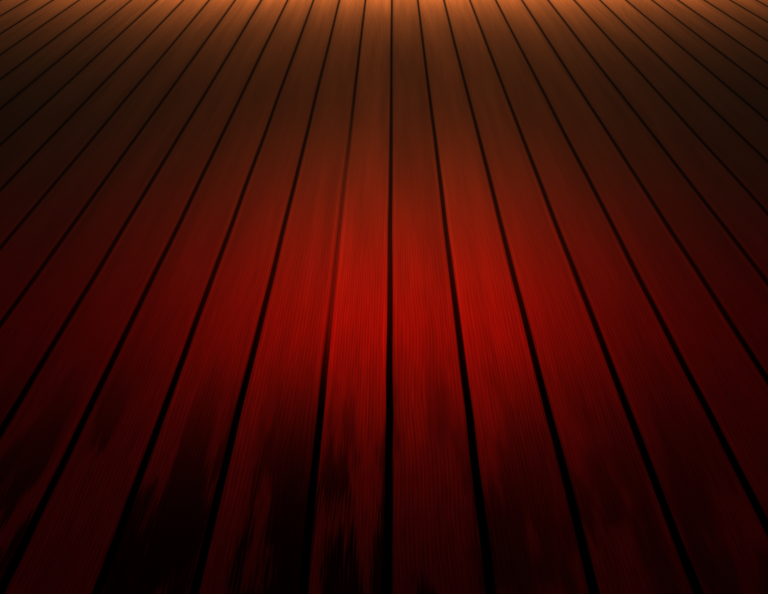
Give the GLSL for this texture, as a WebGL 1 fragment shader.

```glsl
precision highp float;
// Dark plank floor receding in perspective, with a red pool of light and an amber far edge.
uniform vec2 u_resolution;

// Perspective: x of the central seam and plank width as linear functions of depth
const float SEAM_X = 0.510;
const float SEAM_DRIFT = -0.005;
const float PLANK_FAR = 0.0339;
const float SPREAD_LEFT = 0.0925;
const float SPREAD_RIGHT = 0.101;

// Light
const vec2 POOL_CENTER = vec2(0.515, 0.49);
const float POOL_WIDTH = 0.31;
const float POOL_FAR = 0.33;
const float POOL_NEAR = 0.25;
const vec3 POOL_AMBER = vec3(0.45, 0.17, 0.055);
const vec3 POOL_RED = vec3(0.48, 0.035, 0.004);
const vec3 AMBER = vec3(0.48, 0.25, 0.115);
const vec3 HAZE = vec3(0.20, 0.10, 0.042);
const vec3 SHADE_FAR = vec3(0.065, 0.033, 0.018);
const vec3 SHADE_NEAR = vec3(0.145, 0.006, 0.007);

// Wood
const float SEAM_HALF = 0.043;
const float GRAIN_LINES = 22.0;
const float GRAIN_DEPTH = 0.22;
const float WEAR_DEPTH = 0.82;

float hash(vec2 p) {
  return fract(sin(dot(p, vec2(127.1, 311.7))) * 43758.545);
}

float noise(vec2 p) {
  vec2 i = floor(p);
  vec2 f = fract(p);
  f = f * f * (3.0 - 2.0 * f);
  return mix(mix(hash(i), hash(i + vec2(1.0, 0.0)), f.x),
             mix(hash(i + vec2(0.0, 1.0)), hash(i + vec2(1.0, 1.0)), f.x), f.y);
}

float fbm(vec2 p) {
  float sum = 0.0;
  float amp = 0.5;
  for (int i = 0; i < 4; i++) {
    sum += amp * noise(p);
    p = p * 2.03 + 7.3;
    amp *= 0.5;
  }
  return sum / 0.9375;
}

// Light falling on the floor; d runs from 0 at the far edge to 1 at the near edge
vec3 floorLight(float x, float d) {
  vec3 light = mix(SHADE_FAR, SHADE_NEAR, smoothstep(0.16, 0.58, d));
  float dx = (x - POOL_CENTER.x) / POOL_WIDTH;
  float dy = d - POOL_CENTER.y;
  dy /= dy < 0.0 ? POOL_FAR : POOL_NEAR;
  float pool = exp(-dx * dx - dy * dy);
  light += pool * mix(POOL_AMBER, POOL_RED, smoothstep(0.08, 0.62, d));
  float side = abs(x - 0.52) * 2.0;
  light += AMBER * exp(-d / 0.043) * mix(1.0, 0.5, side * side);
  light += HAZE * exp(-d / 0.12) * mix(1.0, 0.8, side);
  return light * (1.0 - 0.18 * smoothstep(0.82, 1.0, d));
}

void main() {
  vec2 uv = gl_FragCoord.xy / u_resolution;
  float d = 1.0 - uv.y;

  // Plank coordinate: whole numbers are seams
  float offset = uv.x - SEAM_X - SEAM_DRIFT * d;
  float spread = offset < 0.0 ? SPREAD_LEFT : SPREAD_RIGHT;
  float width = PLANK_FAR + spread * d;
  float u = offset / width;
  float bend = u + 0.9;
  u -= 0.13 * d * exp(-bend * bend * 7.0);
  float seamId = floor(u + 0.5);
  float plankId = floor(u);
  float near = smoothstep(0.25, 0.85, d);
  float along = 1.0 / (d + 0.33);

  vec3 color = floorLight(uv.x, d);

  // Plank tone and streaks along the boards
  color *= 0.94 + 0.12 * hash(vec2(plankId, 3.0));
  float streak = fbm(vec2(u * 5.0 + plankId * 9.0, along * 3.0));
  color *= 1.0 + 0.22 * (streak - 0.5);

  // Fine grain, wavering slightly and fading with distance
  float waver = noise(vec2(u * 3.0, d * 9.0));
  float lines = 0.5 + 0.5 * sin(6.2832 * (u * GRAIN_LINES + waver * 1.6));
  float fiber = noise(vec2(u * 45.0, d * 30.0));
  float grain = mix(lines, fiber, 0.55);
  color *= 1.0 + GRAIN_DEPTH * (grain - 0.5) * (0.25 + 1.5 * near);

  // Charred wear on the nearest boards, stronger left of center
  float patches = fbm(vec2(u * 3.2 + 4.0, d * 4.5 + plankId * 2.7));
  patches += 0.16 * (grain - 0.5) + 0.10 * (fbm(vec2(u * 14.0, d * 22.0)) - 0.5);
  float reach = smoothstep(0.54, 0.95, d) * mix(1.0, 0.5, smoothstep(0.45, 0.75, uv.x));
  float wear = smoothstep(0.50, 0.68, patches + 0.06 * near) * reach;
  color *= 1.0 - WEAR_DEPTH * wear;

  // Seams: dark gap, soft shadow and a thin lit bevel
  float s = u - seamId;
  float wobble = 0.014 * (noise(vec2(seamId * 5.0, d * 13.0)) - 0.5);
  float dist = abs(s + wobble);
  float aa = (1.0 + 0.1 * abs(u)) / (u_resolution.x * width);
  float halfGap = SEAM_HALF * mix(0.72, 1.15, d);
  float gap = 1.0 - smoothstep(halfGap - aa, halfGap + aa, dist);
  float faint = (1.0 - step(0.5, abs(seamId + 1.0))) * smoothstep(0.12, 0.3, d)
              * (1.0 - smoothstep(0.5, 0.72, d));
  float strength = mix(0.60, 0.96, smoothstep(0.4, 0.72, d)) * (1.0 - 0.65 * faint);
  float bevel = exp(-pow((dist - halfGap - 0.045) / 0.03, 2.0));
  color *= 1.0 + 0.13 * bevel * smoothstep(0.1, 0.4, d);
  color *= 1.0 - 0.25 * exp(-dist / 0.06) * (1.0 - 0.6 * faint);
  color *= 1.0 - strength * gap;

  gl_FragColor = vec4(clamp(color, 0.0, 1.0), 1.0);
}
```
